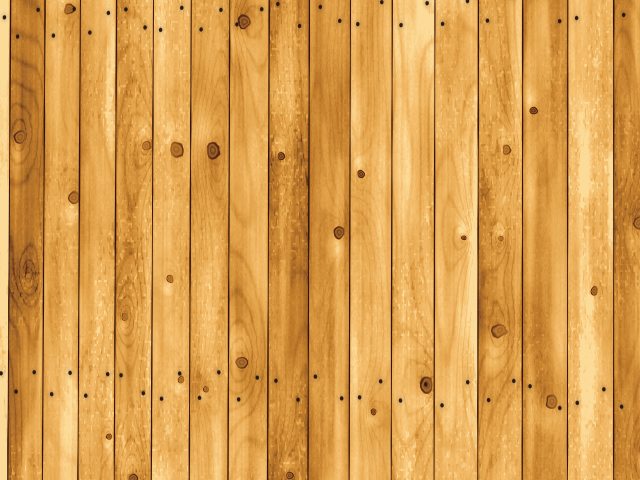
This texture is drawn by a Shadertoy shader. Its source:

```glsl
// Wall of upright knotty pine boards with thin dark gaps, bent grain and two rows of nail holes.
#define FIRST_GAP 0.0143    // position of the leftmost gap
#define BOARD_WIDTH 0.0534  // width of the leftmost board
#define WIDENING 0.000638   // growth of the boards toward the right
#define LEAN 0.006          // tilt of the left boards
#define GAP_HALF 0.0009
#define NAIL_RADIUS 0.0027
#define KNOT_CHANCE 0.62
#define RING_COUNT 5.0
#define RING_DEPTH 0.11
#define FIBRE_DEPTH 0.11
#define BLOTCH_DEPTH 0.44
#define GLOSS_DEPTH 0.20

const float WALL_HEIGHT = 0.75;
const vec3 GAP_COLOR = vec3(0.20, 0.08, 0.04);
const vec3 NAIL_COLOR = vec3(0.17, 0.10, 0.06);
const vec3 WOOD[6] = vec3[6](
    vec3(0.34, 0.16, 0.09), vec3(0.60, 0.37, 0.15), vec3(0.76, 0.49, 0.17),
    vec3(0.88, 0.63, 0.28), vec3(0.95, 0.73, 0.41), vec3(0.99, 0.86, 0.60));
const float BOARD_TONE[17] = float[17](
    0.86, 0.42, 0.70, 0.69, 0.56, 0.82, 0.64, 0.65, 0.45,
    0.53, 0.66, 0.77, 0.78, 0.65, 0.50, 0.84, 0.46);

float hash(vec2 p) {
    vec3 q = fract(p.xyx * vec3(0.1031, 0.1030, 0.0973));
    q += dot(q, q.yzx + 33.33);
    return fract((q.x + q.y) * q.z);
}

float noise(vec2 p) {
    vec2 cell = floor(p), f = fract(p);
    f = f * f * (3.0 - 2.0 * f);
    return mix(mix(hash(cell), hash(cell + vec2(1, 0)), f.x),
               mix(hash(cell + vec2(0, 1)), hash(cell + vec2(1, 1)), f.x), f.y);
}

float fbm(vec2 p) {
    return 0.55 * noise(p) + 0.29 * noise(p * 2.1 + 17.0) + 0.16 * noise(p * 4.3 + 41.0);
}

vec3 woodColor(float tone) {
    float t = clamp(tone, 0.0, 1.0) * 5.0;
    int i = int(min(t, 4.0));
    return mix(WOOD[i], WOOD[i + 1], t - float(i));
}

float gapPosition(float i) {
    return FIRST_GAP + BOARD_WIDTH * i + WIDENING * i * i;
}

void mainImage(out vec4 fragColor, in vec2 fragCoord) {
    vec2 p = fragCoord / iResolution.x;
    float pixel = 1.0 / iResolution.x;
    p.x -= LEAN * (1.0 - p.x) * (p.y - 0.5 * WALL_HEIGHT);

    // Board index from the inverse of gapPosition
    float root = sqrt(BOARD_WIDTH * BOARD_WIDTH + 4.0 * WIDENING * (p.x - FIRST_GAP));
    float board = floor((root - BOARD_WIDTH) / (2.0 * WIDENING));
    float left = gapPosition(board), width = gapPosition(board + 1.0) - left;
    float across = (p.x - left) / width;
    float edge = min(across, 1.0 - across) * width;
    vec2 seed = vec2(board * 7.3 + 31.0, board * 3.7 + 12.0);
    vec2 q = p + seed;

    // Board tone, sideways gradient, blotches and glossy streaks
    float tone = BOARD_TONE[clamp(int(board) + 1, 0, 16)];
    tone += (across - 0.5) * (hash(seed) - 0.4) * 0.36;
    tone += (fbm(q * vec2(36.0, 6.0)) - 0.5) * BLOTCH_DEPTH;
    tone += (fbm(q * vec2(26.0, 24.0) + 5.0) - 0.5) * 0.12;
    tone += GLOSS_DEPTH * smoothstep(0.55, 0.85, noise(q * vec2(44.0, 4.0) + 70.0));

    // Knots bend the ring field and stain the wood around them
    float rings = 1.6 * noise(q * vec2(19.0, 2.0)) + 0.25 * noise(q * vec2(28.0, 8.0));
    float knotMask = 0.0, knotTone = 0.0;
    for (int k = 0; k < 3; k++) {
        vec2 key = seed + vec2(float(k) * 13.0, 5.0);
        if (hash(key) > KNOT_CHANCE) continue;
        float pick = hash(key + 1.7);
        float radius = mix(0.0045, 0.0125, pick * pick);
        vec2 center = vec2(left + width * mix(0.14, 0.86, hash(key + 3.1)),
                           WALL_HEIGHT * (float(k) + hash(key + 6.4)) / 3.0);
        vec2 d = (p - center) / radius;
        d += 0.35 * (vec2(noise(q * 130.0), noise(q * 130.0 + 9.0)) - 0.5);
        float dist = length(d * vec2(1.0, mix(0.75, 1.1, hash(key + 9.5))));
        float swirl = exp(-0.35 * length(d * vec2(1.0, 0.45)));
        rings += 1.1 * swirl;
        tone -= 0.26 * swirl;
        float side = hash(key + 8.2) < 0.5 ? -1.0 : 1.0;
        vec2 glow = (d - vec2(-0.6, 2.6 * side)) * vec2(0.6, 0.4);
        tone += 0.28 * exp(-dot(glow, glow));

        // Dark crescent on one flank of a ringed core
        float blur = 0.6 * pixel / radius;
        float body = 1.0 - smoothstep(0.95 - blur, 0.95 + blur, dist);
        float flank = 0.5 + 0.5 * side * d.x / max(dist, 0.2);
        float rim = flank * smoothstep(0.6, 0.9, dist);
        float core = mix(0.10, 0.36, hash(key + 11.0)) + 0.06 * sin(dist * 14.0) - 0.25 * rim;
        knotTone = mix(knotTone, core, body);
        knotMask = max(knotMask, body);
    }

    // Thin growth rings and long fibres
    float wave = 0.5 + 0.5 * sin(6.2832 * RING_COUNT * rings);
    tone += RING_DEPTH * (0.22 - pow(wave, 6.0)) * (0.3 + hash(seed + 4.0));
    tone += FIBRE_DEPTH * (noise(q * vec2(330.0, 5.0)) - 0.5);

    // Sparse saw marks, denser on rough boards
    float rough = mix(0.3, 1.0, hash(seed + 19.0)) * smoothstep(0.2, 0.7, noise(q * vec2(22.0, 7.0) + 33.0));
    tone += 0.20 * rough * smoothstep(0.70, 0.90, noise(q * vec2(360.0, 190.0)));
    tone -= 0.16 * rough * smoothstep(0.70, 0.90, noise(q * vec2(340.0, 130.0) + 60.0));
    tone += 0.06 * (hash(floor(q * vec2(512.0, 256.0))) - 0.5);
    tone -= 0.15 * exp(-edge / 0.0025);
    vec3 color = woodColor(mix(tone, knotTone, knotMask));

    // Two staggered nail holes per board in an upper and a lower row
    for (int n = 0; n < 4; n++) {
        float side = float(n % 2), row = float(n / 2);
        vec2 key = seed + vec2(float(n) * 5.0, 21.0);
        float rowHeight = mix(0.155 - 0.025 * p.x, 0.712 + 0.03 * p.x, row);
        float stagger = hash(seed + 15.0) < 0.2 ? -0.016 : 0.016;
        vec2 nail = vec2(left + width * (mix(0.22, 0.78, side) + 0.1 * (hash(key) - 0.5)),
                         rowHeight + stagger * (2.0 * side - 1.0) + 0.012 * (hash(key + 2.0) - 0.5));
        float dist = length((p - nail) * vec2(1.0, 0.82));
        color *= 1.0 - 0.12 * exp(-dist * dist / 0.00003);
        float hole = clamp((NAIL_RADIUS - dist) / pixel + 0.5, 0.0, 1.0);
        color = mix(color, NAIL_COLOR, hole);
    }

    // Dark gaps of slightly uneven width, by pixel coverage
    float nearestGap = board + step(0.5, across);
    float wear = noise(vec2(nearestGap * 9.0 + 40.0, p.y * 18.0));
    float gap = GAP_HALF * (0.65 + 0.7 * wear);
    float coverage = clamp((gap - edge) / pixel + 0.5, 0.0, min(1.0, 2.0 * gap / pixel));
    color = mix(color, GAP_COLOR, coverage);
    fragColor = vec4(color, 1.0);
}
```
